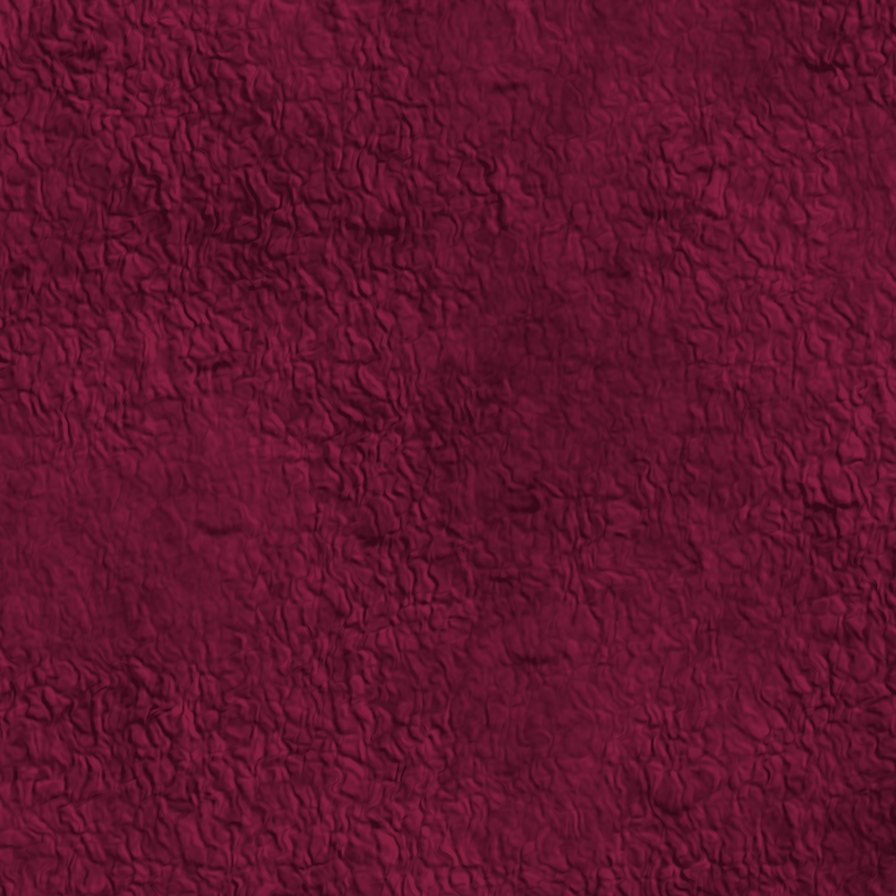
Write a Shadertoy shader that draws this texture.

```glsl
// Crimson bark-like leather: upright, leaning pebbles with dark crevices.
// Two warped cell layers form a relief lit from the upper right; broad
// mottling, scattered creases, raised ridges and fine grain complete it.

const vec3 DEEP_WINE = vec3(0.25, 0.04, 0.11);
const vec3 CRIMSON   = vec3(0.38, 0.08, 0.18);
const vec3 ROSE      = vec3(0.50, 0.11, 0.24);

float hash(vec2 p) {
    vec3 q = fract(p.xyx * 0.1031);
    q += dot(q, q.yzx + 33.33);
    return fract((q.x + q.y) * q.z);
}

vec2 hash2(vec2 p) {
    return vec2(hash(p), hash(p + vec2(57.0, 113.0)));
}

float noise(vec2 p) {
    vec2 i = floor(p), f = fract(p);
    f = f * f * (3.0 - 2.0 * f);
    float low  = mix(hash(i), hash(i + vec2(1, 0)), f.x);
    float high = mix(hash(i + vec2(0, 1)), hash(i + vec2(1, 1)), f.x);
    return mix(low, high, f.y);
}

float fbm(vec2 p) {
    float sum = 0.0, amplitude = 0.5;
    for (int i = 0; i < 4; i++) {
        sum += amplitude * noise(p);
        p = mat2(1.6, 1.2, -1.2, 1.6) * p + 17.0;
        amplitude *= 0.5;
    }
    return sum / 0.9375;
}

// Rounded cells: zero in the crevices, with a random height per pebble.
float pebbles(vec2 p, float softness) {
    vec2 cell = floor(p), nearestId = cell;
    float nearest = 9.0, second = 9.0;
    for (int y = -1; y <= 1; y++)
    for (int x = -1; x <= 1; x++) {
        vec2 id = cell + vec2(x, y);
        float d = length(id + 0.1 + 0.8 * hash2(id) - p);
        second = min(second, max(nearest, d));
        if (d < nearest) { nearest = d; nearestId = id; }
    }
    float dome = smoothstep(0.0, softness, second - nearest);
    return dome * (0.65 + 0.7 * hash(nearestId + 31.0));
}

// Leaning, wobbling coordinates that make the pebbles irregular.
vec2 warp(vec2 uv) {
    vec2 wobble = vec2(fbm(uv * 21.0), fbm(uv * 21.0 + 40.0)) - 0.5;
    vec2 ripple = vec2(noise(uv * 75.0), noise(uv * 75.0 + 90.0)) - 0.5;
    return uv + vec2(0.13 * uv.y, 0.0) + 0.035 * wobble + 0.009 * ripple;
}

float relief(vec2 uv) {
    vec2 p = warp(uv);
    float coarse = pebbles(p * vec2(47.0, 27.0), 0.55);
    float fine = pebbles(p * vec2(84.0, 52.0) + 9.0, 0.6);
    return 0.6 * coarse + 0.4 * fine;
}

// Sparse smile-shaped dark creases, at most one per grid square.
float creases(vec2 uv, float count, float chance) {
    vec2 id = floor(uv * count);
    vec2 q = fract(uv * count) - 0.35 - 0.3 * hash2(id + 5.0);
    q.y += 0.25 * (hash(id + 8.0) - 0.5) * q.x - 1.3 * q.x * q.x;
    float taper = 1.0 - smoothstep(0.06, 0.26, abs(q.x));
    float line = 1.0 - smoothstep(0.0, 0.055, abs(q.y));
    return step(hash(id + 71.0), chance) * line * taper;
}

// Sparse raised bars: bright body with a dark shadow along the left side.
float ridges(vec2 uv, float count, float chance) {
    vec2 id = floor(uv * count);
    vec2 q = fract(uv * count) - 0.4 - 0.2 * hash2(id + 23.0);
    q.x += 0.22 * q.y;
    float span = 1.0 - smoothstep(0.16, 0.27, abs(q.y));
    float body = 1.0 - smoothstep(0.035, 0.07, abs(q.x));
    float shadow = 1.0 - smoothstep(0.0, 0.035, abs(q.x + 0.085));
    return step(hash(id + 97.0), chance) * span * (body - shadow);
}

vec3 leatherColour(float tone) {
    vec3 dark = mix(CRIMSON, DEEP_WINE, clamp(-tone, 0.0, 1.25));
    return mix(dark, ROSE, clamp(tone, 0.0, 1.2));
}

void mainImage(out vec4 fragColor, in vec2 fragCoord) {
    vec2 uv = fragCoord / iResolution.y;
    vec2 lightStep = vec2(0.0032, 0.0036);

    // Relief and its slope, stronger in some patches than in others
    float height = relief(uv);
    float slope = height - relief(uv + lightStep);
    float strength = mix(0.55, 1.35, smoothstep(0.3, 0.7, fbm(uv * 5.0 + 3.0)));
    float tone = strength * (0.75 * (height - 0.5) + 0.85 * slope);

    // Mottling from broad to fine
    tone += 1.3 * (fbm(uv * 4.0 + 60.0) - 0.5);
    tone += 1.0 * (fbm(uv * vec2(42.0, 24.0)) - 0.5);
    tone += 0.45 * (noise(uv * 190.0) - 0.5);

    // Occasional creases and ridges with ragged outlines
    vec2 ragged = uv + 0.012 * (vec2(fbm(uv * 45.0), fbm(uv * 45.0 + 70.0)) - 0.5);
    tone -= 0.9 * creases(ragged, 6.0, 0.4);
    tone -= 0.6 * creases(ragged + 0.37, 9.0, 0.25);
    tone += 0.55 * ridges(ragged + 0.11, 5.0, 0.25);

    fragColor = vec4(leatherColour(tone + 0.04), 1.0);
}
```
